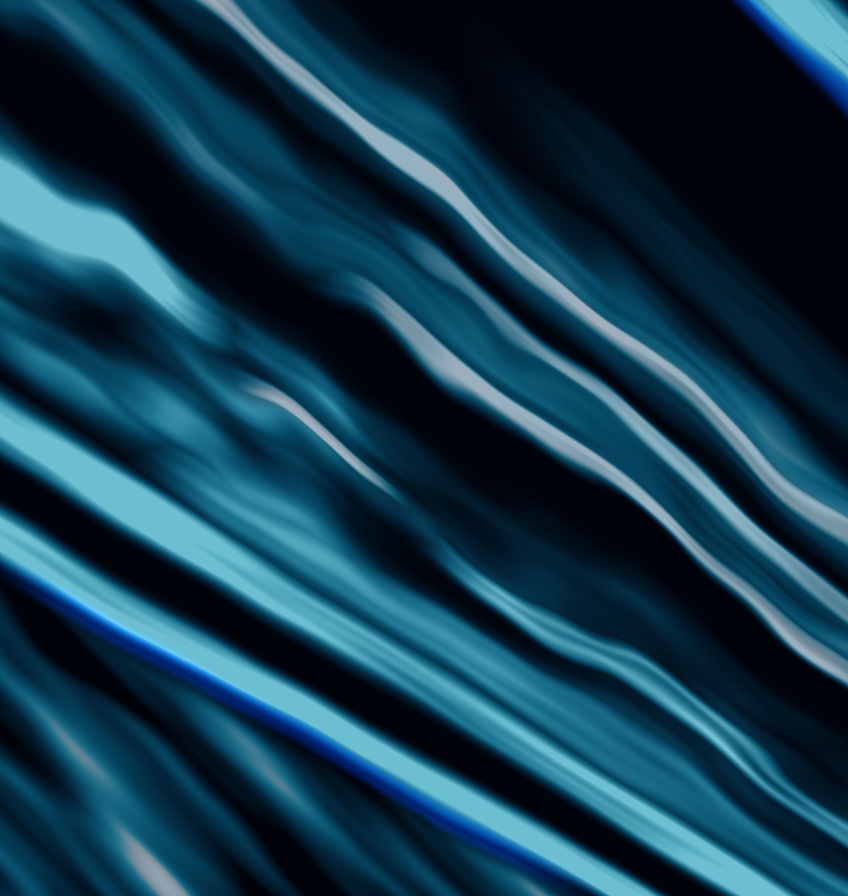
Give the GLSL for this background, as a Shadertoy shader.

```glsl
const float FAN_SLOPE = 0.443;     // slope of the strands through the origin
const float FAN_SPREAD = 0.33;     // how fast strands converge to the right
const float CALM_WARP = 0.010;     // waviness of the lower strands
const float WILD_WARP = 0.050;     // waviness of the upper strands
const float FIBRE_DEPTH = 0.75;    // contrast of the fine streaks
const float END_FADE = 0.07;       // softness of strand ends
const float RIM_WIDTH = 0.014;

const vec3 BLACK = vec3(0.0, 0.012, 0.04);
const vec3 NAVY = vec3(0.01, 0.14, 0.22);
const vec3 TEAL = vec3(0.02, 0.29, 0.40);
const vec3 AQUA = vec3(0.12, 0.46, 0.57);
const vec3 CYAN = vec3(0.42, 0.75, 0.82);
const vec3 PEARL = vec3(0.62, 0.64, 0.69);
const vec3 RIM_BLUE = vec3(0.0, 0.10, 0.36);

// Strands: fan position, half width, start x, end x
const int STRANDS = 12;
const vec4 SHAPE[STRANDS] = vec4[](
    vec4(0.405, 0.028, -1.0, 2.0), vec4(0.530, 0.034, -1.0, 2.0),
    vec4(0.605, 0.045, 0.18, 2.0), vec4(0.800, 0.042, -1.0, 0.25),
    vec4(0.750, 0.014, 0.26, 0.44), vec4(0.728, 0.030, 0.50, 2.0),
    vec4(0.978, 0.024, 0.38, 2.0), vec4(1.080, 0.020, 0.44, 2.0),
    vec4(1.035, 0.060, -1.0, 2.0), vec4(1.205, 0.026, -1.0, 2.0),
    vec4(1.230, 0.075, -1.0, 2.0), vec4(1.980, 0.080, -1.0, 2.0));
// Strands: brightness, pearl tint
const vec2 TONE[STRANDS] = vec2[](
    vec2(0.98, 0.0), vec2(0.92, 0.0), vec2(0.62, 0.0), vec2(0.92, 0.1),
    vec2(0.90, 1.0), vec2(0.85, 0.1), vec2(0.82, 0.8), vec2(0.74, 0.6),
    vec2(0.44, 0.0), vec2(0.82, 0.8), vec2(0.46, 0.0), vec2(0.90, 0.0));

vec2 gradientAt(vec2 cell) {
    float angle = 6.2832 * fract(sin(dot(cell, vec2(127.1, 311.7))) * 43758.5);
    return vec2(cos(angle), sin(angle));
}

float gradientNoise(vec2 p) {
    vec2 i = floor(p), f = p - i;
    vec2 u = f * f * f * (f * (f * 6.0 - 15.0) + 10.0);
    vec2 e = vec2(1.0, 0.0);
    float low = mix(dot(gradientAt(i), f), dot(gradientAt(i + e.xy), f - e.xy), u.x);
    float high = mix(dot(gradientAt(i + e.yx), f - e.yx),
                     dot(gradientAt(i + e.xx), f - e.xx), u.x);
    return mix(low, high, u.y);
}

// Soft window: 1 between a and b
float window(float a, float b, float fade, float x) {
    return smoothstep(a - fade, a + fade, x) * (1.0 - smoothstep(b - fade, b + fade, x));
}

float softBand(float x, float centre, float halfWidth) {
    return 1.0 - smoothstep(0.4, 1.5, abs(x - centre) / halfWidth);
}

vec3 ramp(float light) {
    vec3 c = mix(BLACK, NAVY, clamp(light / 0.25, 0.0, 1.0));
    c = mix(c, TEAL, clamp((light - 0.25) / 0.20, 0.0, 1.0));
    c = mix(c, AQUA, clamp((light - 0.45) / 0.20, 0.0, 1.0));
    return mix(c, CYAN, clamp((light - 0.65) / 0.28, 0.0, 1.0));
}

void mainImage(out vec4 fragColor, in vec2 fragCoord) {
    vec2 p = fragCoord / iResolution.y;

    // Fan coordinate: constant along each strand
    float fan = (p.y + FAN_SLOPE * p.x) / (1.0 - FAN_SPREAD * p.x);
    float wild = smoothstep(0.52, 0.75, fan);
    float sway = gradientNoise(vec2(p.x * 5.0, fan * 6.0))
               + 0.45 * gradientNoise(vec2(p.x * 11.0, fan * 17.0) + 7.0);
    fan += sway * mix(CALM_WARP, WILD_WARP, wild);
    vec2 flow = vec2(p.x, fan);

    // Fine streaks and broader curls
    float fibre = 0.6 * gradientNoise(flow * vec2(3.0, 24.0))
                + 0.4 * gradientNoise(flow * vec2(5.0, 58.0) + 3.0);
    float curl = gradientNoise(flow * vec2(7.0, 15.0) + 0.6 * sway)
               + 0.5 * gradientNoise(flow * vec2(13.0, 32.0) + 11.0);

    // Dim veils between the strands
    float veil = window(0.60, 0.85, 0.035, fan) * mix(0.46, 0.20, smoothstep(0.30, 0.52, p.x));
    veil *= 1.0 - 0.9 * window(0.40, 0.62, 0.07, p.x) * softBand(fan, 0.69, 0.03);
    float light = veil * (1.0 + 1.1 * curl + 0.6 * fibre);
    float outer = softBand(fan, 1.41, 0.06) * smoothstep(0.50, 0.70, p.x);
    light = max(light, outer * (0.19 + 0.2 * fibre));

    // Steeper, broken streaks in the lower corner
    vec2 steep = vec2(p.x, p.y + 0.95 * p.x + 0.02 * sway);
    float shred = gradientNoise(steep * vec2(4.0, 13.0) + 2.0)
                + 0.4 * gradientNoise(steep * vec2(8.0, 30.0));
    float corner = 1.0 - smoothstep(0.33, 0.375, fan);
    light = max(light, corner * (0.27 + 0.8 * shred));
    float pearl = corner * smoothstep(0.35, 0.6, shred);

    // Main strands
    for (int i = 0; i < STRANDS; i++) {
        vec4 s = SHAPE[i];
        float body = softBand(fan, s.x, s.y) * window(s.z, s.w, END_FADE, p.x);
        float texture_ = 1.0 + FIBRE_DEPTH * fibre + 0.35 * wild * curl;
        light = max(light, body * TONE[i].x * texture_);
        pearl = max(pearl, body * TONE[i].y);
    }

    // Pearl sheen fades in and out along the upper folds
    pearl += 0.5 * window(0.98, 1.30, 0.03, fan) * smoothstep(0.1, 0.5, curl);
    pearl = clamp(pearl, 0.0, 1.0) * smoothstep(0.40, 0.75, light);
    vec3 color = mix(ramp(light), PEARL * clamp(light + 0.15, 0.0, 1.05), 0.85 * pearl);

    // Saturated blue rims below the smooth strands
    float rim = softBand(fan, 0.370, RIM_WIDTH) * window(0.03, 0.62, 0.08, p.x);
    rim = max(rim, softBand(fan, 1.885, 2.0 * RIM_WIDTH));
    color += RIM_BLUE * rim;

    fragColor = vec4(clamp(color, 0.0, 1.0), 1.0);
}
```
